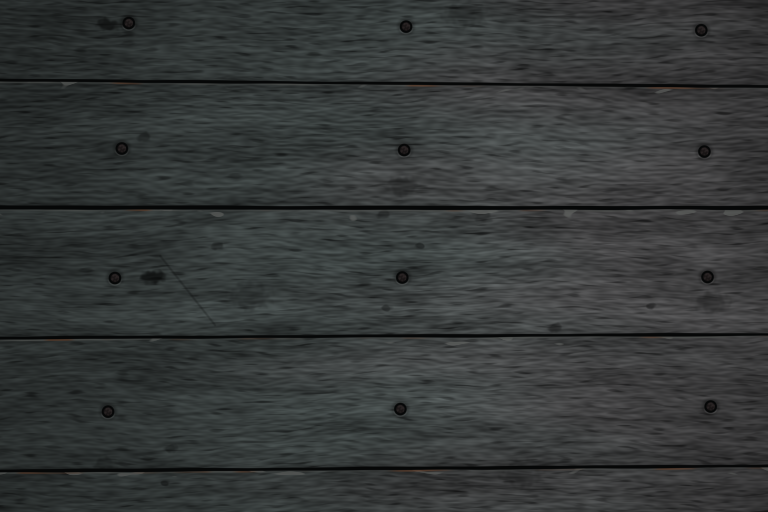
A WebGL 1 fragment shader for this texture:

```glsl
precision highp float;
// Dark weathered deck: five slightly converging planks split by four black seams,
// with three columns of sunken nails. Stretched gradient noise gives each plank its
// own grain; stains, pale chips, seam rims and a soft light pool add the wear.
uniform vec2 u_resolution;

const vec3 COOL_TINT = vec3(0.93, 1.03, 1.02);
const vec3 WARM_TINT = vec3(1.03, 0.99, 1.01);
const vec3 SEAM_COLOR = vec3(0.022, 0.026, 0.027);
const vec3 RIM_GRAY = vec3(0.30, 0.31, 0.30);
const vec3 RIM_RUST = vec3(0.36, 0.24, 0.17);
const vec3 CHIP_COLOR = vec3(0.42, 0.43, 0.42);
const vec3 NAIL_COLOR = vec3(0.125, 0.108, 0.108);

vec2 hash2(vec2 p) {
  p = vec2(dot(p, vec2(127.1, 311.7)), dot(p, vec2(269.5, 183.3)));
  return fract(sin(p) * 43758.54);
}

float gradientDot(vec2 cell, vec2 offset) {
  float angle = 6.2832 * hash2(cell).x;
  return dot(vec2(cos(angle), sin(angle)), offset);
}

float noise(vec2 p) {
  vec2 i = floor(p), f = fract(p);
  vec2 u = f * f * f * (f * (f * 6.0 - 15.0) + 10.0);
  vec2 e = vec2(1.0, 0.0);
  float low = mix(gradientDot(i, f), gradientDot(i + e, f - e), u.x);
  float high = mix(gradientDot(i + e.yx, f - e.yx), gradientDot(i + 1.0, f - 1.0), u.x);
  return mix(low, high, u.y);
}

// Height of seam k, counted from the bottom, at position x.
float seamHeight(float k, float x) {
  float slope = 0.010 - 0.0007 * k - 0.0023 * k * k;
  return 0.080 + 0.2627 * k - 0.0027 * k * k + slope * x / 1.5;
}

// Nail centre in column c and row r, following the converging planks.
vec2 nailCenter(float c, float r) {
  float x = 0.211 + 0.5535 * c + 0.0175 * c * c + r * (0.0135 - 0.0098 * c);
  float y = 0.201 + 0.261 * r - 0.004 * r * r + (c - 1.0) * (0.005 - 0.004 * r);
  return vec2(x, y);
}

float woodGrain(vec2 p, float seed) {
  vec2 q = p + vec2(7.3, 3.1) * seed;
  q.y += 0.022 * noise(q * vec2(2.2, 4.0)) + 0.003 * noise(q * vec2(14.0, 30.0));
  float bands = noise(q * vec2(1.3, 24.0));
  float fibres = noise(q * vec2(8.0, 105.0));
  float flecks = noise(q * vec2(34.0, 200.0));
  float pores = smoothstep(0.18, 0.5, noise(q * vec2(22.0, 150.0) + 40.0));
  return 0.4 * bands + 0.5 * fibres + 0.55 * flecks - 0.45 * pores;
}

// Soft ragged ellipse, 1 at the core and 0 outside.
float stain(vec2 d, vec2 radius) {
  float ragged = 0.5 * noise(d * 90.0 + radius * 500.0);
  return 1.0 - smoothstep(0.45, 1.15, length(d / radius) + ragged);
}

float segmentDistance(vec2 p, vec2 a, vec2 b) {
  vec2 ab = b - a;
  return length(p - a - ab * clamp(dot(p - a, ab) / dot(ab, ab), 0.0, 1.0));
}

vec3 drawNail(vec3 color, vec2 d, float aa) {
  float r = length(d);
  float lip = smoothstep(0.003, 0.0, abs(r - 0.0135)) * smoothstep(0.0, -0.012, d.y);
  color *= 1.0 - 0.3 * smoothstep(0.022, 0.011, r);
  color += 0.07 * lip;
  color = mix(color, SEAM_COLOR, 1.0 - smoothstep(0.0122 - aa, 0.0122 + aa, r));
  vec3 head = NAIL_COLOR * (1.0 + 0.6 * noise(d * 220.0) + 20.0 * d.y);
  return mix(color, head, 1.0 - smoothstep(0.0082 - aa, 0.0082 + aa, r));
}

void main() {
  vec2 p = gl_FragCoord.xy / u_resolution.y;
  float aa = 0.75 / u_resolution.y;

  // Seams: plank index, gap coverage, lit rim and distance to the plank's top edge.
  float plank = 0.0, gap = 0.0, rim = 0.0, shade = 0.0, topDistance = 1.0;
  for (int i = 0; i < 4; i++) {
    float k = float(i);
    float d = p.y - seamHeight(k, p.x) - 0.0012 * noise(vec2(p.x * 9.0, k * 5.7));
    float halfWidth = 0.0028 + 0.001 * exp(-2.0 * (k - 2.0) * (k - 2.0));
    halfWidth += 0.0014 * noise(vec2(p.x * 5.0, k * 7.7 + 0.4));
    plank += step(0.0, d);
    gap = max(gap, 1.0 - smoothstep(halfWidth - aa, halfWidth + aa, abs(d)));
    rim = max(rim, 1.0 - smoothstep(0.0006, 0.0006 + 2.0 * aa, abs(d + halfWidth + 0.0012)));
    shade = max(shade, exp(-abs(d) / 0.007));
    if (d < 0.0) topDistance = min(topDistance, -d);
  }

  // Lit, tinted and grained wood.
  vec2 pool = (p - vec2(0.95, 0.52)) / vec2(0.7, 0.85);
  float light = 0.147 + 0.13 * exp(-dot(pool, pool));
  light *= 0.96 + 0.08 * hash2(vec2(plank, 4.0)).x;
  float mottle = noise(p * vec2(3.0, 6.0) + plank * 9.1) + 0.6 * noise(p * vec2(12.0, 20.0));
  float tone = light * (1.0 + 0.62 * woodGrain(p, plank + 1.0) + 0.2 * mottle);
  float warmth = 0.75 * smoothstep(0.45, 1.4, p.x + 0.5 * noise(p * vec2(2.0, 9.0)));
  vec3 color = tone * mix(COOL_TINT, WARM_TINT, warmth) * (1.0 - 0.25 * shade);

  // Scattered stains, two larger marks beside nails and one faint scratch.
  for (int i = 0; i < 16; i++) {
    vec2 h = hash2(vec2(float(i), 17.0)), s = hash2(vec2(float(i), 53.0));
    vec2 radius = mix(0.006, 0.03, s.x * s.x) * vec2(1.6, 1.0);
    color *= 1.0 - mix(0.4, 0.18, s.x) * stain(p - h * vec2(1.5, 1.0), radius);
  }
  color *= 1.0 - 0.6 * stain(p - nailCenter(0.0, 1.0) - vec2(0.073, 0.002), vec2(0.03, 0.014));
  color *= 1.0 - 0.5 * stain(p - nailCenter(0.0, 3.0) + vec2(0.041, 0.003), vec2(0.024, 0.013));
  float scratch = segmentDistance(p, vec2(0.313, 0.50), vec2(0.42, 0.365));
  color *= 1.0 - 0.22 * smoothstep(0.004, 0.0, scratch);

  // Pale chips gather under the top edge, mostly on the middle plank.
  float wear = 0.07 * exp(-2.0 * (plank - 2.0) * (plank - 2.0));
  float chipField = noise(p * vec2(19.0, 60.0) + plank * 3.7) + wear - 14.0 * topDistance;
  color = mix(color, CHIP_COLOR * (0.6 + light), 0.75 * smoothstep(0.2, 0.3, chipField));

  // Seam rims with occasional rust, then the gaps.
  float rust = smoothstep(0.1, 0.4, noise(vec2(p.x * 13.0, plank * 5.3 + 0.5)));
  float rimWear = 0.25 + 0.5 * smoothstep(-0.1, 0.4, noise(vec2(p.x * 8.0, plank * 2.6)));
  color = mix(color, mix(RIM_GRAY, RIM_RUST, rust), rim * rimWear);
  color = mix(color, SEAM_COLOR, gap);

  // Nails.
  for (int c = 0; c < 3; c++) {
    for (int r = 0; r < 4; r++) {
      color = drawNail(color, p - nailCenter(float(c), float(r)), aa);
    }
  }
  gl_FragColor = vec4(color, 1.0);
}
```
